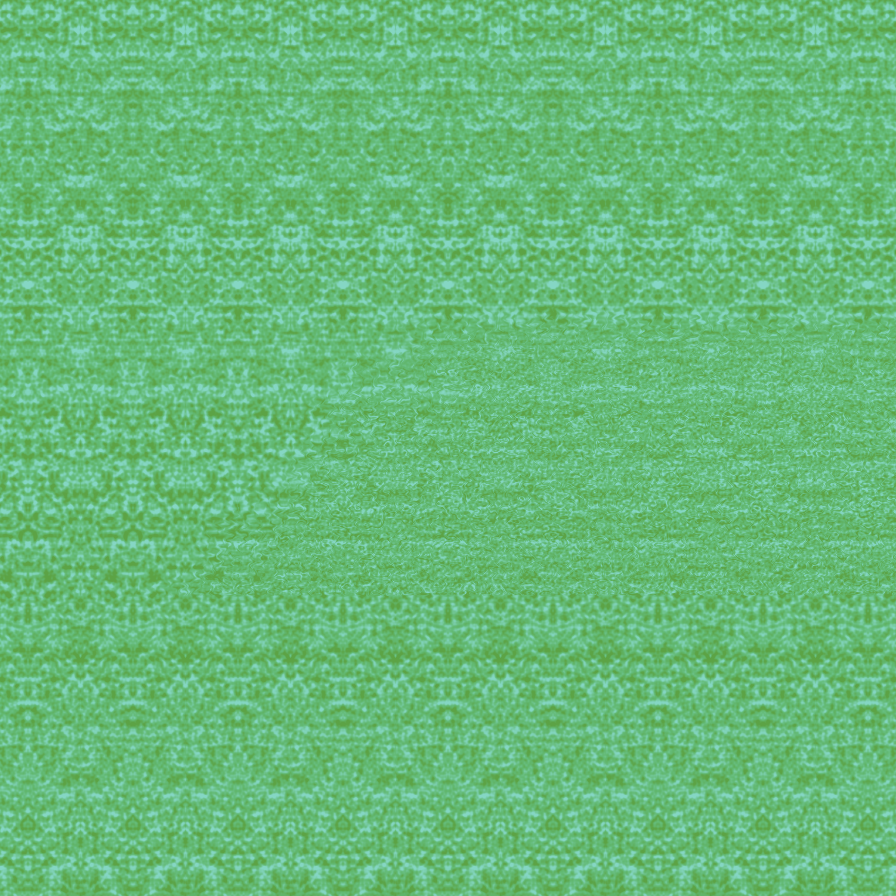
Give the GLSL for this pattern, as a Shadertoy shader.

```glsl
// Mirrored columns of green and aqua woven speckle, broken by a worn, grainy band.

const float COLUMNS = 8.533;        // mirrored columns across the canvas
const float CELLS = 17.0;           // speckles per column width
const vec3 LEAF = vec3(0.36, 0.64, 0.27);
const vec3 FERN = vec3(0.385, 0.725, 0.45);
const vec3 AQUA = vec3(0.52, 0.84, 0.77);

// Integer hash to a unit gradient direction
vec2 gradientAt(vec2 cell, uint seed) {
    uvec2 q = uvec2(ivec2(cell));
    uint h = q.x * 1597334677u ^ q.y * 3812015801u ^ seed * 2654435769u;
    h = (h ^ (h >> 16)) * 2146121005u;
    h = (h ^ (h >> 15)) * 2221713035u;
    h ^= h >> 16;
    float angle = float(h & 65535u) * 6.28319 / 65536.0;
    return vec2(cos(angle), sin(angle));
}

// Gradient noise, roughly -0.7 to 0.7
float gradientNoise(vec2 p, uint seed) {
    vec2 i = floor(p);
    vec2 f = p - i;
    vec2 u = f * f * f * (f * (f * 6.0 - 15.0) + 10.0);
    vec2 e = vec2(0.0, 1.0);
    float a = dot(gradientAt(i, seed), f);
    float b = dot(gradientAt(i + e.yx, seed), f - e.yx);
    float c = dot(gradientAt(i + e.xy, seed), f - e.xy);
    float d = dot(gradientAt(i + e.yy, seed), f - e.yy);
    return mix(mix(a, b, u.x), mix(c, d, u.x), u.y);
}

// Distance to the nearest mirror axis, for axes one period apart
float foldAbout(float x, float period) {
    return abs(mod(x + 0.5 * period, period) - 0.5 * period);
}

// Speckle, dashes and clusters sharing the mirror axes; p is in columns
float weave(vec2 p) {
    vec2 single = vec2(foldAbout(p.x, 1.0), p.y);
    vec2 twin = vec2(foldAbout(p.x, 2.0), p.y);
    float twinShare = smoothstep(-0.1, 0.3, gradientNoise(vec2(0.4, p.y * 1.3), 1u));
    float speckle = mix(gradientNoise(single * CELLS + 0.37, 2u),
                        gradientNoise(twin * CELLS + 0.37, 3u), 0.55 * twinShare);
    float dashes = gradientNoise(single * CELLS * vec2(0.35, 0.95) + 0.21, 4u);
    float fine = gradientNoise(single * CELLS * 1.8 + 0.13, 5u);
    float clusters = gradientNoise(single * vec2(5.0, 4.0) + 0.31, 6u);
    float rows = gradientNoise(vec2(0.4, p.y * 9.0), 7u);
    return speckle * 0.85 + dashes * 0.45 + fine * 0.4 + clusters * 0.3 + rows * 0.2;
}

// Coverage of the worn band: slanted soft left edge, crisp lower edge
float wornBand(vec2 uv) {
    float edge = 0.48 - 0.85 * (0.66 - uv.y);
    float ragged = 0.12 * gradientNoise(uv * vec2(9.0, 24.0), 8u);
    float side = smoothstep(-0.07, 0.13, uv.x - edge + ragged);
    float lower = smoothstep(0.334, 0.338, uv.y);
    float upper = 1.0 - smoothstep(0.59, 0.67, uv.y);
    return side * lower * upper;
}

// Fine grain drawn out along rising diagonals
float diagonalGrain(vec2 uv) {
    vec2 slanted = vec2(uv.x + uv.y, uv.y - uv.x);
    float streaks = gradientNoise(slanted * vec2(75.0, 210.0), 9u);
    float grit = gradientNoise(uv * 290.0, 10u);
    return streaks * 0.4 + grit * 0.75;
}

vec3 threadColor(float t) {
    vec3 lower = mix(LEAF, FERN, smoothstep(0.0, 0.5, t));
    return mix(lower, AQUA, smoothstep(0.4, 1.0, t));
}

void mainImage(out vec4 fragColor, in vec2 fragCoord) {
    vec2 uv = fragCoord / iResolution.xy;
    vec2 p = (uv - vec2(0.5, 0.0)) * COLUMNS;
    float worn = wornBand(uv);

    // Wear jitters the columns sideways and softens their contrast
    float jitter = gradientNoise(uv * vec2(110.0, 170.0), 11u);
    p.x += worn * 0.22 * jitter;
    float tone = weave(p) * mix(1.0, 0.62, worn);
    tone += worn * diagonalGrain(uv) * 0.65;

    fragColor = vec4(threadColor(clamp(0.47 + tone * 0.95, 0.0, 1.0)), 1.0);
}
```
